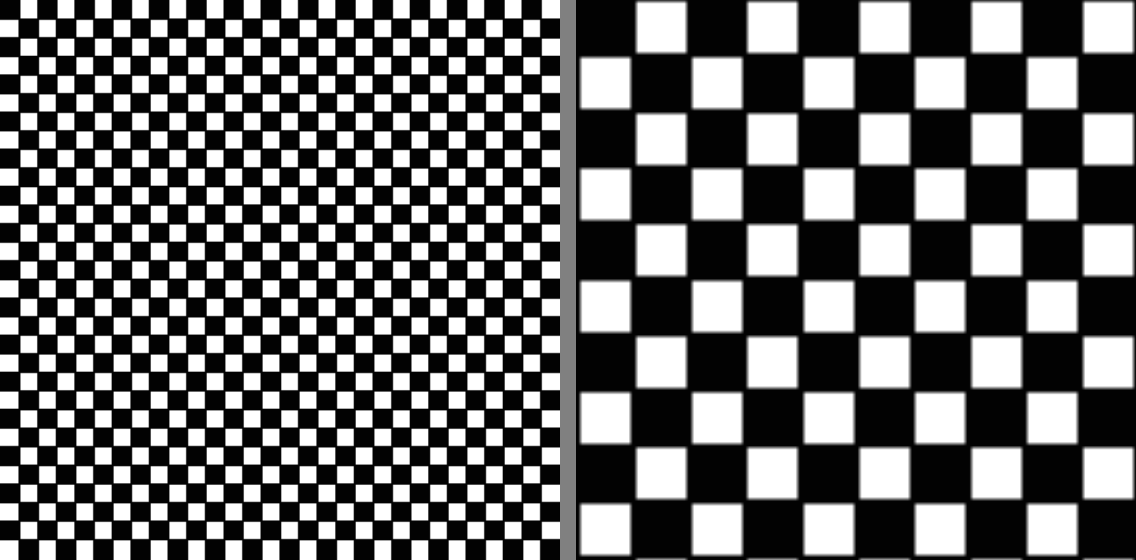
Left, the full canvas; right, a detail of the centre.
This pattern is drawn by a three.js fragment shader. Its source:

```glsl
const float CELLS = 30.0;                      // cells across and down
const vec2 PITCH = vec2(0.03326, 0.03319);     // cell spacing
const vec2 ORIGIN = vec2(0.0032, 0.0025);      // corner of the first square, from the top left
const vec2 SQUARE = vec2(0.0299, 0.0306);      // light square, slightly smaller than its cell
const float SOFTNESS = 0.0026;                 // width of the edge ramp
const float JITTER = 0.0005;                   // drift of each column and row
const float BLEED = 0.02;                      // outer squares run past the border
const vec3 DARK = vec3(0.006);
const vec3 LIGHT = vec3(1.0);

varying vec2 vUv;

float hash(vec2 p) {
  return fract(sin(dot(p, vec2(127.1, 311.7))) * 43758.5453);
}

// Soft coverage of the box between two corners
float boxCoverage(vec2 p, vec2 lo, vec2 hi) {
  vec2 inside = min(p - lo, hi - p);
  vec2 ramp = clamp(inside / SOFTNESS + 0.5, 0.0, 1.0);
  return ramp.x * ramp.y;
}

void main() {
  vec2 p = vec2(vUv.x, 1.0 - vUv.y) - ORIGIN;

  // Cell index, with the gap split evenly around each square
  vec2 halfGap = 0.5 * (PITCH - SQUARE);
  vec2 cell = clamp(floor((p + halfGap) / PITCH), 0.0, CELLS - 1.0);
  vec2 local = p - cell * PITCH;

  // Slight unevenness shared by each column and row
  vec2 drift = vec2(hash(vec2(cell.x, 1.0)), hash(vec2(cell.y, 2.0))) - 0.5;
  local -= drift * JITTER;

  // Squares on the border extend beyond the canvas
  vec2 first = 1.0 - step(0.5, cell);
  vec2 last = step(CELLS - 1.5, cell);
  float square = boxCoverage(local, -BLEED * first, SQUARE + BLEED * last);

  // Alternate cells; the top left one is dark
  float isLight = mod(cell.x + cell.y, 2.0);
  gl_FragColor = vec4(mix(DARK, LIGHT, square * isLight), 1.0);
}
```
